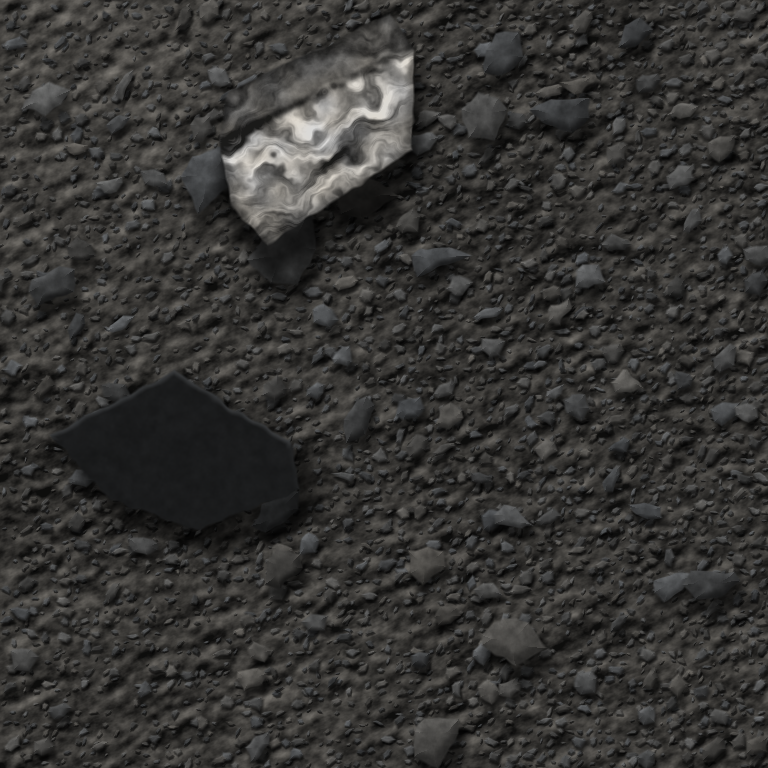
This texture is drawn by a WebGL 2 fragment shader. Its source:

```glsl
#version 300 es
precision highp float;
// Dim rocky soil with scattered stones, a pale layered slab and a dark flat slab.
uniform vec2 u_resolution;
out vec4 fragColor;

const float TAU = 6.2831853;
const float TILT = 0.45;                  // common direction of grains and strata
const float SOFTNESS = 0.0022;            // edge blur in canvas units
const vec2 LIGHT = vec2(-0.4, 0.917);
const vec2 SHADOW = vec2(0.16, -0.42);    // shadow offset in stone radii
const vec3 WARM = vec3(1.03, 1.0, 0.95);
const vec3 COOL = vec3(0.97, 1.0, 1.03);
const float SOIL_TONE = 0.195;
const float RELIEF = 0.42;
const vec2 PALE_CENTER = vec2(0.41, 0.83);
const vec2[7] PALE_SLAB = vec2[7](vec2(0.297, 0.88), vec2(0.508, 0.982), vec2(0.54, 0.935),
    vec2(0.536, 0.805), vec2(0.349, 0.681), vec2(0.302, 0.733), vec2(0.286, 0.818));
const vec2[7] DARK_SLAB = vec2[7](vec2(0.065, 0.434), vec2(0.228, 0.518), vec2(0.306, 0.466),
    vec2(0.378, 0.427), vec2(0.39, 0.362), vec2(0.26, 0.31), vec2(0.143, 0.349));

float hash(vec2 p) {
    vec3 h = fract(p.xyx * 0.1031);
    h += dot(h, h.yzx + 33.33);
    return fract((h.x + h.y) * h.z);
}

float noise(vec2 p) {
    vec2 i = floor(p), f = fract(p);
    f = f * f * (3.0 - 2.0 * f);
    return mix(mix(hash(i), hash(i + vec2(1, 0)), f.x),
               mix(hash(i + vec2(0, 1)), hash(i + vec2(1, 1)), f.x), f.y);
}

mat2 turn(float a) { return mat2(cos(a), -sin(a), sin(a), cos(a)); }

float fbm(vec2 p) {
    float sum = 0.0, amp = 0.5;
    for (int i = 0; i < 4; i++) {
        sum += amp * noise(p);
        p = turn(0.3) * p * 2.03 + 17.3;
        amp *= 0.5;
    }
    return sum;
}

float polygon(vec2 p, vec2[7] v) {
    float d = 1e3, s = 1.0;
    for (int i = 0, j = 6; i < 7; j = i, i++) {
        vec2 e = v[j] - v[i], w = p - v[i];
        vec2 b = w - e * clamp(dot(w, e) / dot(e, e), 0.0, 1.0);
        d = min(d, dot(b, b));
        bvec3 c = bvec3(p.y >= v[i].y, p.y < v[j].y, e.x * w.y > e.y * w.x);
        if (all(c) || all(not(c))) s = -s;
    }
    return s * sqrt(d);
}

// Irregular convex stone of unit radius; facing is the nearest side's normal.
float stone(vec2 q, vec2 id, out vec2 facing) {
    float d = -1e3;
    for (int k = 0; k < 6; k++) {
        float f = float(k);
        float a = (f + 0.7 * hash(id + f * 3.7)) * TAU / 6.0;
        vec2 n = vec2(cos(a), sin(a));
        float e = dot(q, n) - mix(0.65, 1.0, hash(id + f * 5.3 + 9.0));
        if (e > d) { d = e; facing = n; }
    }
    return d;
}

// One size class of stones, each with its shadow, over a jittered grid.
void scatter(inout vec3 col, vec2 p, float cells, float density, float grain) {
    vec2 home = floor(p * cells);
    for (int y = 1; y >= -1; y--) for (int x = -1; x <= 1; x++) {
        vec2 id = home + vec2(x, y) + cells * 3.0;
        vec2 center = (home + vec2(x, y) + 0.25 + 0.5 * vec2(hash(id), hash(id + 31.0))) / cells;
        if (hash(id + 57.0) > density * mix(0.75, 1.25, center.x)) continue;
        float size = mix(0.2, 0.48, hash(id + 71.0)) / cells;
        vec2 stretch = vec2(1.0, mix(0.42, 0.85, hash(id + 83.0)));
        mat2 r = turn(TILT + 1.5 * (hash(id + 97.0) - 0.5));
        vec2 v = (p - center) / size, facing, unused;
        float shade = stone(r * (v - SHADOW) / stretch, id, unused);
        col *= 1.0 - 0.58 * (1.0 - smoothstep(-0.25, 0.35, shade));
        float d = stone(r * v / stretch, id, facing);
        float lit = dot(normalize((facing / stretch) * r), LIGHT);
        float side = smoothstep(-0.6, -0.05, d);
        float tone = 0.18 + 0.13 * hash(id + 113.0) + mix(0.03, 0.1 * lit, side);
        tone *= 0.72 + 0.6 * grain;
        float soft = SOFTNESS / size;
        col = mix(col, tone * mix(WARM, COOL, hash(id + 131.0)), 1.0 - smoothstep(-soft, soft, d));
    }
}

void main() {
    vec2 p = gl_FragCoord.xy / min(u_resolution.x, u_resolution.y);
    mat2 tilt = turn(TILT);
    float grain = fbm(p * 90.0);

    // Soil: relief stretched along the tilt, lit from above
    vec2 g = tilt * p * vec2(38.0, 68.0);
    float relief = fbm(g) - fbm(g + tilt * LIGHT * 0.65);
    float patches = fbm(p * 5.0 + 3.0) - 0.47;
    float tone = SOIL_TONE + RELIEF * relief + 0.12 * patches + 0.16 * (grain - 0.47);
    tone += 0.05 * smoothstep(0.6, 0.0, distance(p, vec2(0.05, 0.95)));
    vec3 col = max(tone, 0.05) * WARM;

    // Stones from fine to coarse, with roughened outlines
    vec2 rough = p + 0.005 * (vec2(noise(p * 70.0), noise(p * 70.0 + 40.0)) - 0.5);
    scatter(col, rough, 76.0, 0.6, grain);
    scatter(col, rough, 43.0, 0.45, grain);
    scatter(col, rough, 23.0, 0.32, grain);
    scatter(col, rough, 10.0, 0.26, grain);

    // Dark slab with a faint upper rim
    float dark = polygon(rough, DARK_SLAB);
    float rim = clamp((polygon(rough + vec2(0.0, 0.01), DARK_SLAB) - dark) / 0.01, 0.0, 1.0);
    col *= mix(0.4, 1.0, smoothstep(-0.01, 0.03, polygon(p - vec2(0.02, -0.025), DARK_SLAB)));
    float darkTone = 0.085 + 0.04 * grain + 0.13 * rim * smoothstep(-0.008, 0.0, dark);
    col = mix(col, darkTone * COOL, 1.0 - smoothstep(-SOFTNESS, SOFTNESS, dark));

    // Pale slab: bent strata below a grey upper band
    float pale = polygon(rough, PALE_SLAB);
    vec2 s = tilt * (p - PALE_CENTER);
    float strata = fbm(vec2(s.x * 12.0, s.y * 46.0 + 6.0 * fbm(s * 15.0 + 8.0)) + 20.0) - 0.47;
    float band = smoothstep(0.038, 0.05, s.y + 0.015 * (noise(s * 25.0) - 0.5));
    float paleTone = mix(0.5 + 1.7 * strata, 0.31 + 0.5 * strata, band) + 0.25 * (grain - 0.47);
    paleTone -= 0.2 * exp(-pow((s.y - 0.04) / 0.006, 2.0));
    paleTone *= mix(1.0, 0.65, smoothstep(-0.014, 0.0, pale));
    col *= mix(0.35, 1.0, smoothstep(-0.01, 0.025, polygon(p - vec2(0.006, -0.035), PALE_SLAB)));
    vec3 paleColor = clamp(paleTone, 0.1, 0.85) * mix(vec3(1.0), WARM, noise(s * 40.0));
    col = mix(col, paleColor, 1.0 - smoothstep(-SOFTNESS, SOFTNESS, pale));

    fragColor = vec4(clamp(col, 0.0, 1.0), 1.0);
}
```
